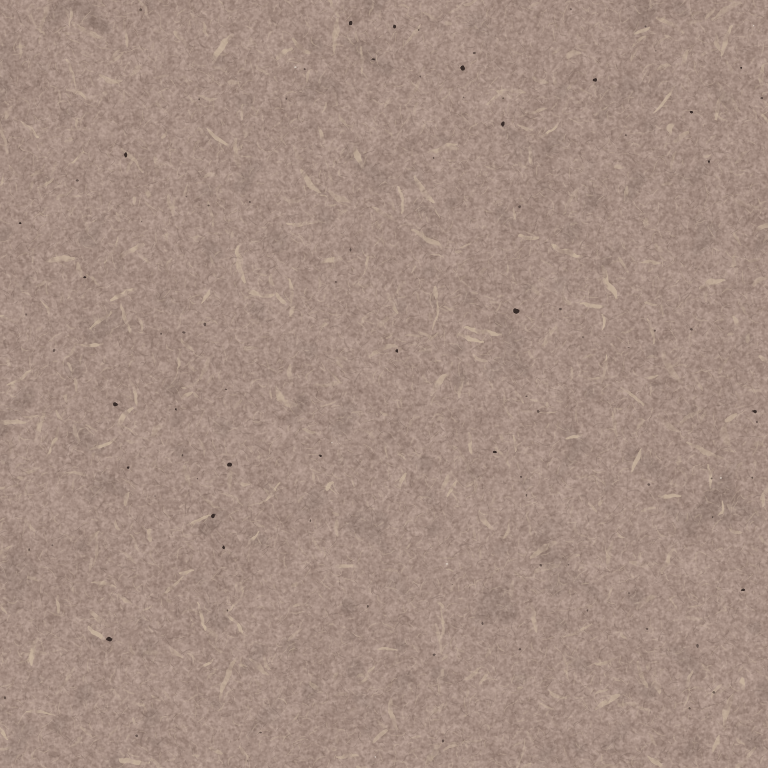
Reproduce this texture procedurally as a three.js fragment shader.

```glsl
varying vec2 vUv;

const vec3 BOARD = vec3(0.645, 0.556, 0.513);
const vec3 STRAW = vec3(0.80, 0.72, 0.63);
const vec3 BARK = vec3(0.40, 0.33, 0.30);
const vec3 SPECK = vec3(0.17, 0.13, 0.12);
const vec3 CHALK = vec3(0.87, 0.83, 0.79);
const float EDGE = 0.0009; // soft edge, in canvas units

vec3 hash3(vec2 p) {
  vec3 q = fract(p.xyx * vec3(0.1031, 0.1030, 0.0973));
  q += dot(q, q.yxz + 33.33);
  return fract((q.xxy + q.yzz) * q.zyx);
}

float valueNoise(vec2 p) {
  vec2 cell = floor(p);
  vec2 f = fract(p);
  f = f * f * (3.0 - 2.0 * f);
  float low = mix(hash3(cell).x, hash3(cell + vec2(1.0, 0.0)).x, f.x);
  float high = mix(hash3(cell + vec2(0.0, 1.0)).x, hash3(cell + 1.0).x, f.x);
  return mix(low, high, f.y);
}

// Noise centred on zero, turned so that its lattice does not show
float grain(vec2 uv, float frequency, float seed) {
  vec2 turned = vec2(0.8 * uv.x - 0.6 * uv.y, 0.6 * uv.x + 0.8 * uv.y) + 1.0;
  return valueNoise(turned * frequency + seed) - 0.5;
}

// Bent, tapered strands, one candidate per cell; sizes in cell units
float strands(vec2 uv, float cells, float halfLength, float halfWidth,
              float bend, float density, float seed) {
  vec2 p = uv * cells;
  vec2 home = floor(p);
  float edge = EDGE * cells;
  float cover = 0.0;
  for (int y = -1; y <= 1; y++) {
    for (int x = -1; x <= 1; x++) {
      vec2 cell = home + vec2(float(x), float(y)) + 2.0;
      vec3 place = hash3(cell + seed);
      vec3 form = hash3(cell + seed + 257.0);
      float angle = place.z * 3.14159;
      vec2 axis = vec2(cos(angle), sin(angle));
      vec2 d = p + 2.0 - cell - place.xy;
      vec2 q = vec2(dot(d, axis), dot(d, vec2(-axis.y, axis.x)));
      float reach = halfLength * mix(0.35, 1.0, form.x);
      q.y += bend * (form.y - 0.5) * q.x * q.x / reach;
      float along = q.x / reach;
      float width = halfWidth * mix(0.4, 1.0, form.y) * (1.0 - 0.6 * along * along);
      float body = 1.0 - smoothstep(width - edge, width + edge, abs(q.y));
      float ends = 1.0 - smoothstep(reach - edge, reach + edge, abs(q.x));
      float strength = mix(0.35, 1.0, fract(form.z * 17.0));
      cover = max(cover, body * ends * strength * step(form.z, density));
    }
  }
  return cover;
}

// Scattered, slightly lumpy dots; radius in canvas units
float dots(vec2 uv, float cells, float radius, float density, float seed) {
  vec2 p = uv * cells;
  vec2 cell = floor(p);
  vec3 place = hash3(cell + seed);
  vec3 form = hash3(cell + seed + 91.0);
  vec2 d = (p - cell - mix(vec2(0.2), vec2(0.8), place.xy)) / cells;
  d *= mix(vec2(0.8, 1.3), vec2(1.3, 0.8), form.y);
  float size = radius * mix(0.45, 1.0, form.x * form.x);
  float lump = grain(uv, 300.0, seed) * radius * 0.7;
  float disc = 1.0 - smoothstep(size - EDGE, size + EDGE, length(d) + lump);
  return disc * step(place.z, density);
}

void main() {
  vec2 uv = vUv;
  vec2 wobble = vec2(grain(uv, 90.0, 3.0), grain(uv, 90.0, 41.0));
  vec2 frayed = uv + 0.004 * wobble + 0.0015 * vec2(grain(uv, 240.0, 9.0), grain(uv, 240.0, 77.0));

  // Pulp: faint mottling, strong fine tooth
  float tone = 0.012 * grain(uv, 9.0, 11.0) + 0.022 * grain(frayed, 28.0, 23.0);
  tone += 0.032 * grain(frayed, 70.0, 37.0) + 0.055 * grain(frayed, 170.0, 5.0);
  tone += 0.10 * grain(uv, 310.0, 71.0) + 0.06 * grain(uv, 500.0, 15.0);
  vec3 color = BOARD + tone * vec3(1.0, 0.98, 0.95);

  // Small smoky patches
  float smoke = smoothstep(0.2, 0.45, grain(frayed, 34.0, 8.0));
  color *= 1.0 - 0.06 * smoke;

  // Matted hairs, dark and pale
  float darkHair = max(strands(frayed, 62.0, 0.6, 0.055, 0.8, 0.6, 13.0),
                       strands(frayed, 95.0, 0.6, 0.09, 0.8, 0.5, 107.0));
  float paleHair = max(strands(frayed, 55.0, 0.6, 0.055, 0.8, 0.6, 29.0),
                       strands(frayed, 88.0, 0.6, 0.09, 0.8, 0.55, 149.0));
  color = mix(color, BARK, 0.27 * darkHair);
  color = mix(color, STRAW, 0.38 * paleHair);

  // Straw slivers and larger chips with worn surfaces
  float wear = 0.3 + 0.7 * smoothstep(-0.25, 0.15, grain(frayed, 130.0, 19.0));
  float slivers = strands(frayed, 34.0, 0.42, 0.085, 0.5, 0.5, 47.0);
  float chips = max(strands(frayed, 15.0, 0.4, 0.062, 0.3, 0.42, 83.0),
                    strands(frayed, 20.0, 0.42, 0.07, 0.4, 0.4, 191.0));
  color = mix(color, STRAW, 0.5 * slivers * wear);
  color = mix(color, STRAW, 0.8 * chips * wear);

  // Dark specks and rare chalk flecks
  float specks = max(dots(uv, 16.0, 0.0036, 0.09, 61.0), 0.6 * dots(uv, 36.0, 0.002, 0.05, 7.0));
  color = mix(color, SPECK, 0.9 * specks);
  color = mix(color, CHALK, 0.8 * dots(uv, 20.0, 0.0016, 0.02, 131.0));

  gl_FragColor = vec4(color, 1.0);
}
```
